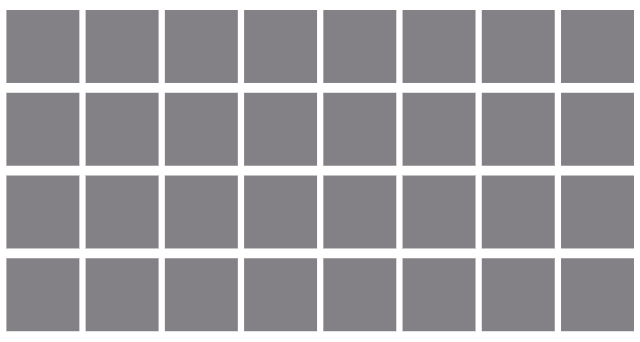
A WebGL 1 fragment shader for this pattern:

```glsl
precision highp float;

uniform vec2 u_resolution;

// Signed distance to a square centred on the origin
float squareDistance(vec2 p, float halfSide) {
  vec2 d = abs(p) - halfSide;
  return length(max(d, 0.0)) + min(max(d.x, d.y), 0.0);
}

void main() {
  // Canvas width is one unit, with the grid centred
  float pixel = 1.0 / u_resolution.x;
  vec2 p = (gl_FragCoord.xy - 0.5 * u_resolution) * pixel - vec2(0.0003, 0.0006);

  // Eight columns by four rows, with wider gaps between rows
  vec2 pitch = vec2(0.1238, 0.1293);
  vec2 cell = clamp(floor(p / pitch), vec2(-4.0, -2.0), vec2(3.0, 1.0));
  vec2 local = p - (cell + 0.5) * pitch;

  // Flat grey tiles on white, smoothed over one pixel
  float tile = clamp(0.5 - squareDistance(local, 0.0570) / pixel, 0.0, 1.0);
  vec3 color = mix(vec3(1.0), vec3(0.514, 0.506, 0.525), tile);
  gl_FragColor = vec4(color, 1.0);
}
```
